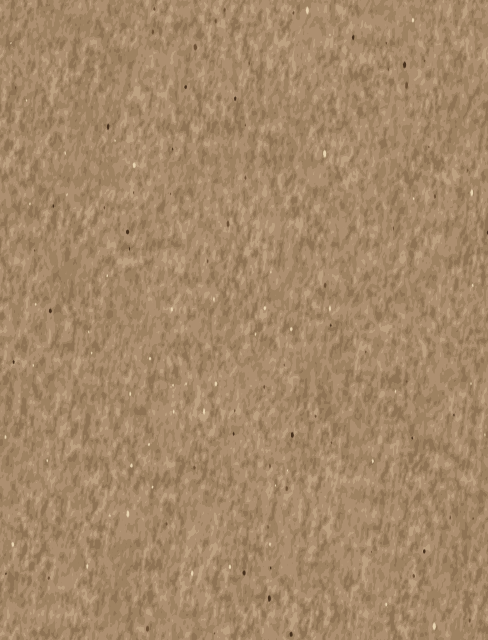
This texture is drawn by a Shadertoy shader. Its source:

```glsl
// Pressed brown fibre board: upright, ragged flakes in four flat tan tones.
// Stretched gradient noise is summed and cut into tones at fixed levels,
// then a jittered grid scatters a few tiny dark and pale flecks on top.

vec2 hash2(vec2 p) {
    vec3 q = fract(p.xyx * vec3(0.1031, 0.1030, 0.0973));
    q += dot(q, q.yzx + 33.33);
    return fract((q.xx + q.yz) * q.zy);
}

float gradientDot(vec2 cell, vec2 offset) {
    float angle = 6.2832 * hash2(cell).x;
    return dot(vec2(cos(angle), sin(angle)), offset);
}

float gradientNoise(vec2 p) {
    vec2 i = floor(p), f = p - i;
    vec2 u = f * f * f * (f * (f * 6.0 - 15.0) + 10.0);
    vec2 e = vec2(1.0, 0.0);
    return mix(mix(gradientDot(i, f), gradientDot(i + e, f - e), u.x),
               mix(gradientDot(i + e.yx, f - e.yx), gradientDot(i + 1.0, f - 1.0), u.x), u.y);
}

// Layered flakes, taller than wide, busier in some areas than in others
float flakeField(vec2 p) {
    float v = gradientNoise(p * vec2(78.0, 38.0) + 11.0);
    v += 0.75 * gradientNoise(p * vec2(165.0, 82.0) + 47.0);
    v += 0.45 * gradientNoise(p * vec2(250.0, 140.0) + 83.0);
    v *= 1.0 + 0.8 * gradientNoise(p * vec2(20.0, 13.0) + 129.0);
    return v + 0.32 * gradientNoise(p * vec2(12.0, 7.0) + 201.0);
}

// Soft step that is about one pixel wide
float cut(float level, float v, float blur) {
    return smoothstep(level - blur, level + blur, v);
}

// One possible fleck per cell; tint receives its colour
float fleckMask(vec2 p, out vec3 tint) {
    vec2 grid = vec2(32.0, 24.0);
    vec2 cell = floor(p * grid);
    vec2 pick = hash2(cell + 307.0), shape = hash2(cell + 521.0);
    vec2 center = (cell + 0.2 + 0.6 * hash2(cell + 719.0)) / grid;

    tint = pick.y < 0.4 ? vec3(0.91, 0.83, 0.69)
         : pick.y < 0.65 ? vec3(0.28, 0.19, 0.11) : vec3(0.43, 0.32, 0.21);

    vec2 d = p - center;
    d.x += 0.0007 * gradientNoise(p * 260.0);
    float radius = mix(0.0009, 0.0026, shape.x * shape.x);
    float dist = length(d * vec2(1.0, mix(0.4, 0.65, shape.y))) - radius;
    float pixel = 0.6 / iResolution.y;
    return step(pick.x, 0.22) * (1.0 - smoothstep(-pixel, pixel, dist));
}

void mainImage(out vec4 fragColor, in vec2 fragCoord) {
    vec2 p = fragCoord / iResolution.y;
    float across = fragCoord.x / iResolution.x;

    // Slight lean of the grain
    vec2 grain = vec2(p.x - 0.12 * p.y, p.y);
    float v = flakeField(grain) + 0.12 * (0.5 - abs(2.0 * across - 1.0));
    float blur = clamp(0.35 * fwidth(v), 0.002, 0.12);

    // Four flat tones
    vec3 color = vec3(0.56, 0.45, 0.33);
    color = mix(color, vec3(0.62, 0.51, 0.38), cut(-0.40, v, blur));
    color = mix(color, vec3(0.68, 0.56, 0.44), cut(-0.005, v, blur));
    color = mix(color, vec3(0.74, 0.63, 0.50), cut(0.46, v, blur));

    // Scattered flecks
    vec3 tint;
    float fleck = fleckMask(p, tint);
    color = mix(color, tint, fleck);

    fragColor = vec4(color, 1.0);
}
```
